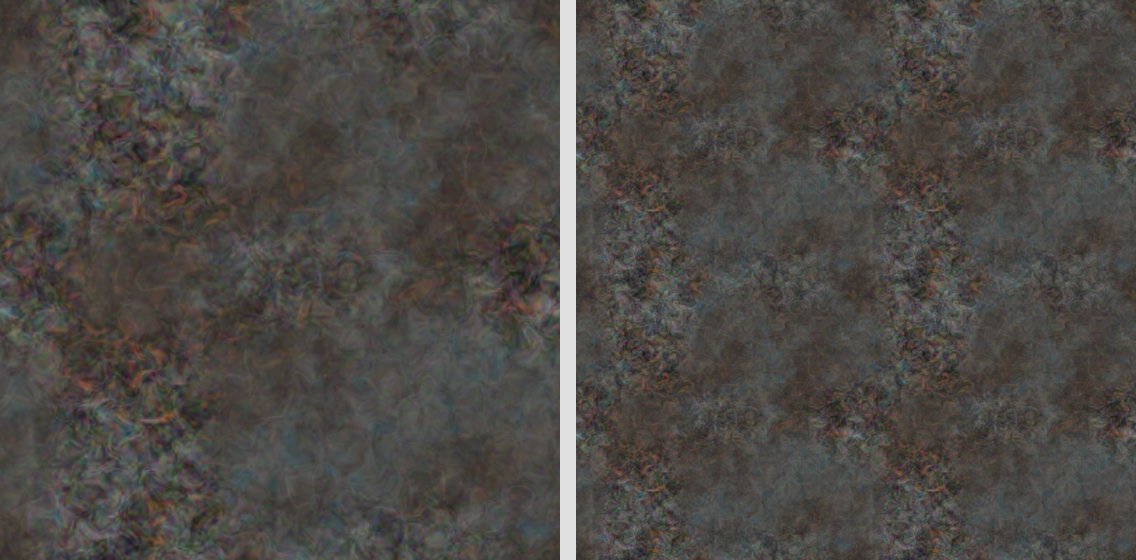
Left, the tile; right, the same tile 2 across and 2 down.
Reproduce this texture procedurally as a WebGL 1 fragment shader.

```glsl
precision highp float;
uniform vec2 u_resolution;

const vec3 BROWN = vec3(0.262, 0.234, 0.212);
const vec3 SLATE = vec3(0.318, 0.326, 0.320);
const vec3 TEAL = vec3(0.215, 0.315, 0.350);
const vec3 EMBER = vec3(0.13, 0.045, 0.0);
const vec2 LIGHT_DIR = vec2(-0.45, 0.9);

const float PATCH_CELLS = 6.0;    // broad brown and slate areas
const float ROUGH_CELLS = 4.0;    // calm and rough areas
const float MOTTLE_CELLS = 20.0;  // coarsest octave of the mottling
const float GRAIN_CELLS = 96.0;   // coloured grain
const float BLOB_CELLS = 24.0;    // soft teal spots
const float FIBRE_CELLS = 26.0;   // faint pale threads
const vec2 STREAK_CELLS = vec2(11.0, 5.0); // across, along the diagonal

const float MOTTLE_CONTRAST = 1.25;
const float GRAIN_TINT = 0.13;
const float BLOB_OPACITY = 0.62;
const float BLOB_SHADE = 0.10;
const float FIBRE_GAIN = 0.035;

vec3 hash3(vec2 cell, float seed) {
  vec3 q = fract(vec3(cell.xyx + seed * 7.31) * vec3(0.1031, 0.1030, 0.0973));
  q += dot(q, q.yxz + 33.33);
  return fract((q.xxy + q.yzz) * q.zyx);
}

// Three independent value noises that wrap after period cells
vec3 noise3(vec2 p, vec2 period, float seed) {
  vec2 i = floor(p);
  vec2 f = p - i;
  f = f * f * (3.0 - 2.0 * f);
  vec2 a = mod(i, period);
  vec2 b = mod(i + 1.0, period);
  return mix(mix(hash3(a, seed), hash3(vec2(b.x, a.y), seed), f.x),
             mix(hash3(vec2(a.x, b.y), seed), hash3(b, seed), f.x), f.y);
}

vec3 tiled(vec2 uv, float cells, float seed) {
  return noise3(uv * cells, vec2(cells), seed);
}

float fbm(vec2 uv, float cells, float gain, float seed) {
  float sum = 0.0, total = 0.0, weight = 1.0;
  for (int k = 0; k < 4; k++) {
    sum += weight * tiled(uv, cells, seed + float(k)).x;
    total += weight;
    weight *= gain;
    cells *= 2.0;
  }
  return sum / total;
}

// Cellular spots: x is coverage, y is shading by the light
vec2 blobs(vec2 uv) {
  vec2 p = uv * BLOB_CELLS;
  vec2 home = floor(p);
  vec2 result = vec2(0.0);
  for (int y = -1; y <= 1; y++) {
    for (int x = -1; x <= 1; x++) {
      vec2 cell = home + vec2(float(x), float(y));
      vec3 rnd = hash3(mod(cell, BLOB_CELLS), 41.0);
      vec2 offset = p - cell - 0.15 - 0.7 * rnd.xy;
      float radius = mix(0.4, 0.8, fract(rnd.z * 13.7));
      float dome = 1.0 - smoothstep(0.0, radius, length(offset));
      dome *= smoothstep(0.42, 0.9, rnd.z);
      result.x = max(result.x, dome);
      result.y += dome * dot(offset, LIGHT_DIR) / radius;
    }
  }
  return result;
}

void main() {
  vec2 uv = gl_FragCoord.xy / u_resolution;
  vec2 warp = tiled(uv, 34.0, 3.0).xy - 0.5;
  vec2 bent = uv + 0.022 * warp;

  // Broad colour areas, drawn out along the rising diagonal
  vec2 diagonal = vec2(uv.x - uv.y, uv.x + uv.y) * STREAK_CELLS;
  float streak = noise3(diagonal, STREAK_CELLS, 5.0).x;
  float area = 0.72 * fbm(bent, PATCH_CELLS, 0.75, 11.0) + 0.28 * streak;
  float slate = smoothstep(0.28, 0.72, area);
  vec3 color = mix(BROWN, SLATE, slate);

  // Teal spots, denser in streaks
  vec2 spot = blobs(bent);
  float density = smoothstep(0.2, 0.7, 0.5 * streak + 0.5 * area);
  color = mix(color, TEAL, BLOB_OPACITY * density * spot.x);
  color *= 1.0 + BLOB_SHADE * density * spot.y;

  // Light and dark mottling, stronger in rough areas
  float rough = mix(0.45, 1.3, smoothstep(0.25, 0.7, tiled(bent, ROUGH_CELLS, 23.0).x));
  float mottle = fbm(bent, MOTTLE_CELLS, 1.0, 29.0) - 0.5;
  color *= 1.0 + MOTTLE_CONTRAST * rough * mottle;

  // Thin pale threads along noise contours
  vec3 contour = tiled(bent, FIBRE_CELLS, 53.0);
  float fibre = 1.0 - smoothstep(0.0, 0.09, abs(contour.x - 0.5));
  color += FIBRE_GAIN * fibre * smoothstep(0.45, 0.8, contour.y);

  // Coloured grain and warm specks in the brown areas
  vec3 grain = 0.55 * tiled(uv, GRAIN_CELLS, 61.0)
             + 0.45 * tiled(uv, GRAIN_CELLS * 1.75, 67.0);
  color += GRAIN_TINT * rough * (grain - 0.5);
  float speck = smoothstep(0.6, 0.95, tiled(bent, GRAIN_CELLS * 0.75, 71.0).z);
  color += EMBER * speck * rough * (1.0 - slate);

  gl_FragColor = vec4(color, 1.0);
}
```
